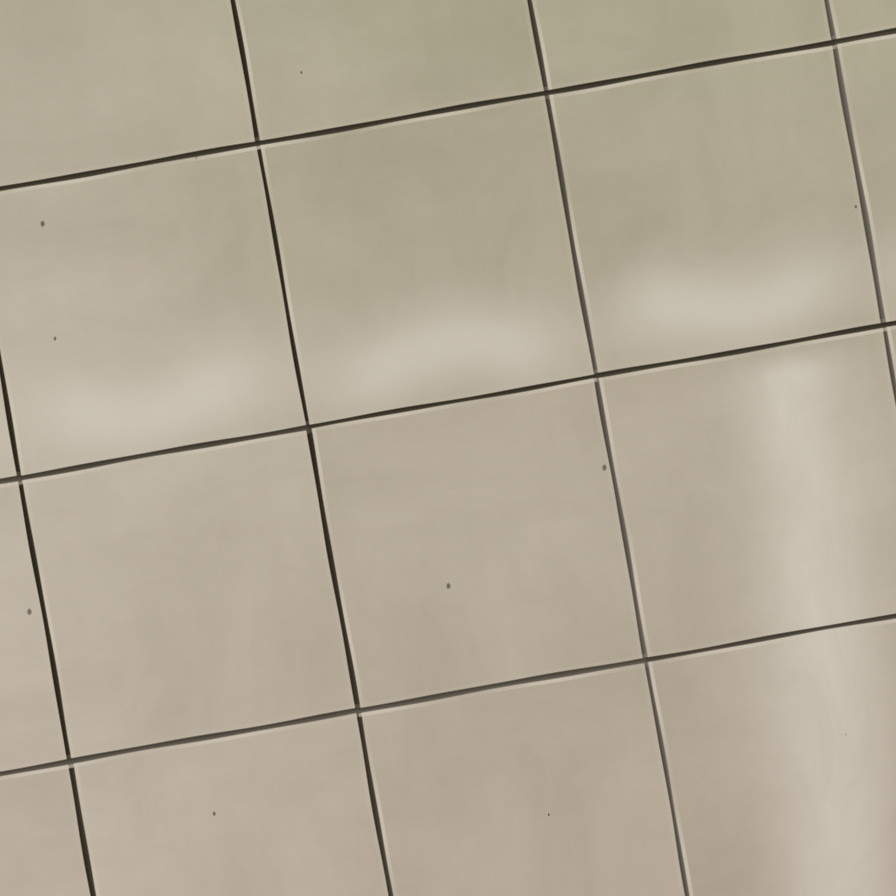
Write a three.js fragment shader that draws this texture.

```glsl
// Tilted beige floor tiles with dark joints, pale lips, soft mottling and window glare.
varying vec2 vUv;

const vec2 CELL = vec2(0.3265, 0.3213);     // tile size
const vec2 CORNER = vec2(0.3438, 0.5234);   // one joint crossing
const float TILT = 0.1745;
const float JOINT = 0.0026;                 // half width of a joint
const float LIP = 0.0022;                   // half width of a pale tile edge
const float SOFT = 0.0012;                  // edge smoothing
const float MOTTLE = 0.024;
const float TILE_VARIATION = 0.018;
const float SPECK_GRID = 7.0;
const vec3 BEIGE = vec3(0.685, 0.645, 0.572);
const vec3 PALE = vec3(0.77, 0.73, 0.67);
const vec3 GLARE = vec3(0.83, 0.80, 0.75);
const vec3 GROUT_DARK = vec3(0.18, 0.16, 0.12);
const vec3 GROUT_GREY = vec3(0.38, 0.355, 0.32);

float hash(vec2 p) {
  return fract(sin(dot(p, vec2(127.1, 311.7))) * 4375.85);
}

float bell(float x, float width) {
  return exp(-x * x / (width * width));
}

// Layered, warped sines: cloudy value around zero.
float clouds(vec2 p) {
  float sum = 0.0;
  float gain = 0.5;
  for (int i = 0; i < 5; i++) {
    p = mat2(0.8, 0.6, -0.6, 0.8) * p + 1.7;
    p += 0.6 * sin(p.yx * 1.3);
    sum += gain * sin(p.x) * sin(p.y);
    p *= 1.9;
    gain *= 0.6;
  }
  return sum;
}

// Rare tiny dark marks, at most one per scatter cell.
float specks(vec2 p) {
  vec2 id = floor(p * SPECK_GRID);
  vec2 center = 0.2 + 0.6 * vec2(hash(id + 3.1), hash(id + 8.7));
  vec2 d = (fract(p * SPECK_GRID) - center) / SPECK_GRID;
  float radius = mix(0.001, 0.0025, hash(id + 5.3));
  float spot = 1.0 - smoothstep(radius * 0.4, radius * 1.5, length(d * vec2(1.0, 0.7)));
  return spot * step(0.75, hash(id + 1.9));
}

// Coverage of a line of given half width at signed distance d.
float line(float d, float halfWidth) {
  return 1.0 - smoothstep(halfWidth - SOFT, halfWidth + SOFT, abs(d));
}

// Draws one joint: d is the distance across, side points to its pale lip.
vec3 joint(vec3 color, float d, float side, vec2 id, float along, float grey) {
  float wear = hash(id);
  float halfWidth = JOINT * (0.82 + 0.36 * wear + 0.12 * sin(along * 45.0 + wear * 6.0));
  d += 0.0005 * sin(along * 23.0 + wear * 20.0);
  float lipWear = 0.45 + 0.3 * sin(along * 31.0 + wear * 9.0);
  color = mix(color, PALE * 1.05, line(d - side * (halfWidth + LIP), LIP) * lipWear);
  color = mix(color, PALE, line(d + side * (halfWidth + LIP), LIP) * 0.2);
  vec3 grout = mix(GROUT_DARK, GROUT_GREY, clamp(grey + 0.35 * (wear - 0.5), 0.0, 1.0));
  grout *= 1.0 + 0.25 * side * d / halfWidth;
  return mix(color, grout, line(d, halfWidth));
}

void main() {
  // Tile coordinates
  vec2 p = vUv;
  float c = cos(TILT);
  float s = sin(TILT);
  vec2 rel = p - CORNER;
  vec2 grid = vec2(c * rel.x + s * rel.y, c * rel.y - s * rel.x) / CELL;
  vec2 tile = floor(grid);
  vec2 nearest = floor(grid + 0.5);
  vec2 d = (grid - nearest) * CELL;

  // Base tone: greener at the top, paler at the left, slightly different per tile
  vec3 color = BEIGE + mix(vec3(0.014, 0.002, 0.012), vec3(-0.012, 0.002, -0.016), p.y);
  float paleness = 0.55 * (1.0 - smoothstep(0.0, 0.5, p.x)) * (1.0 - 0.45 * p.y);
  paleness += 0.25 * bell(p.y - 0.45, 0.2);
  color = mix(color, PALE, paleness);
  color += TILE_VARIATION * (hash(tile) - 0.5);

  // Mottling, fine grain and specks
  vec2 shift = 9.0 * vec2(hash(tile + 4.0), hash(tile + 6.0));
  color += MOTTLE * clouds(p * 13.0 + shift);
  color += 0.006 * clouds(p * 95.0 + shift);
  color *= 1.0 - 0.4 * specks(p);

  // Glare: a band low in one row, and a streak down the right side
  float row = step(0.0, grid.y) * step(grid.y, 1.0);
  float inTile = fract(grid.x);
  float spread = smoothstep(0.0, 0.3, inTile) * (1.0 - smoothstep(0.7, 1.0, inTile));
  float wave = 0.03 * sin(grid.x * 9.0);
  float band = row * bell(grid.y - 0.17 + wave, 0.15) * (0.25 + 0.4 * spread);
  float bend = p.x - 0.94 + 0.1 * p.y;
  float streak = bell(bend, 0.068) * (1.0 - smoothstep(-0.12, 0.0, grid.y));
  streak *= 0.7 + 0.25 * clouds(vec2(p.x * 18.0, p.y * 9.0));
  color = mix(color, GLARE, clamp(band + streak, 0.0, 0.85));

  // Joints: upright ones turn grey to the right, level ones toward the bottom
  float greyUpright = smoothstep(0.4, 0.85, p.x + 0.15 * (1.0 - p.y));
  float greyLevel = 0.2 + 0.45 * (1.0 - smoothstep(0.2, 0.8, p.y));
  color = joint(color, d.x, 1.0, vec2(nearest.x, tile.y), p.y, greyUpright);
  color = joint(color, d.y, -1.0, vec2(tile.x, nearest.y) + 17.0, p.x, greyLevel);

  gl_FragColor = vec4(color, 1.0);
}
```
